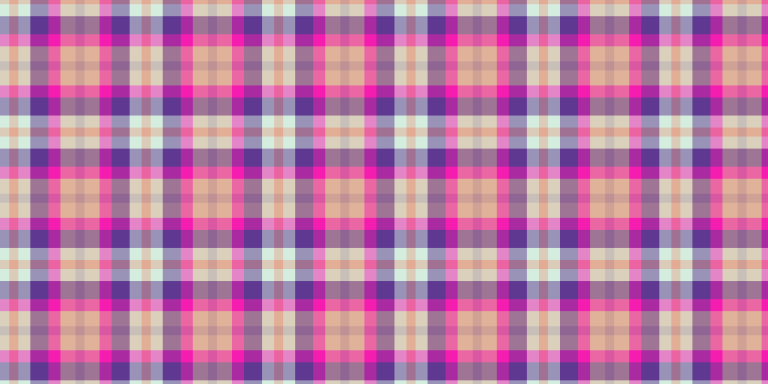
Reproduce this pattern procedurally as a WebGL 2 fragment shader.

```glsl
#version 300 es
precision highp float;
// Woven plaid: one mirrored sequence of coloured stripes serves as both warp
// and weft, and every crossing is an even blend of its two threads.
// Stripe edges are measured in threads outward from the mirror line.

#define REPEATS_DOWN 2.9
#define THREADS 44.0
#define ORIGIN vec2(0.0359, -0.0336)
#define WEFT_SHARE 0.5
#define SALMON vec3(0.89, 0.67, 0.58)
#define MINT   vec3(0.83, 0.93, 0.87)
#define PURPLE vec3(0.37, 0.22, 0.57)
#define PINK   vec3(0.96, 0.11, 0.69)
#define PEACH  vec3(0.88, 0.70, 0.60)
#define MAUVE  vec3(0.75, 0.57, 0.58)

uniform vec2 u_resolution;
out vec4 fragColor;

// Coverage of the region beyond an edge, smoothed over one pixel
float beyond(float edge, float dist, float pixel) {
    return clamp((dist - edge) / pixel + 0.5, 0.0, 1.0);
}

// Thread colour at a position counted in repeats
vec3 threadColor(float repeats, float pixel) {
    // Fold the repeat about its centre: 0 to THREADS / 2
    float dist = abs(fract(repeats + 0.5) - 0.5) * THREADS;
    vec3 color = SALMON;
    color = mix(color, MINT,   beyond(1.5, dist, pixel));
    color = mix(color, PURPLE, beyond(5.5, dist, pixel));
    color = mix(color, PINK,   beyond(11.5, dist, pixel));
    color = mix(color, PEACH,  beyond(15.5, dist, pixel));
    return mix(color, MAUVE,   beyond(20.5, dist, pixel));
}

void main() {
    // Canvas height is one unit, so repeats stay square
    vec2 position = gl_FragCoord.xy / u_resolution.y;
    vec2 repeats = (position - ORIGIN) * REPEATS_DOWN;
    float pixel = REPEATS_DOWN * THREADS / u_resolution.y;

    vec3 warp = threadColor(repeats.x, pixel);
    vec3 weft = threadColor(repeats.y, pixel);
    fragColor = vec4(mix(warp, weft, WEFT_SHARE), 1.0);
}
```
